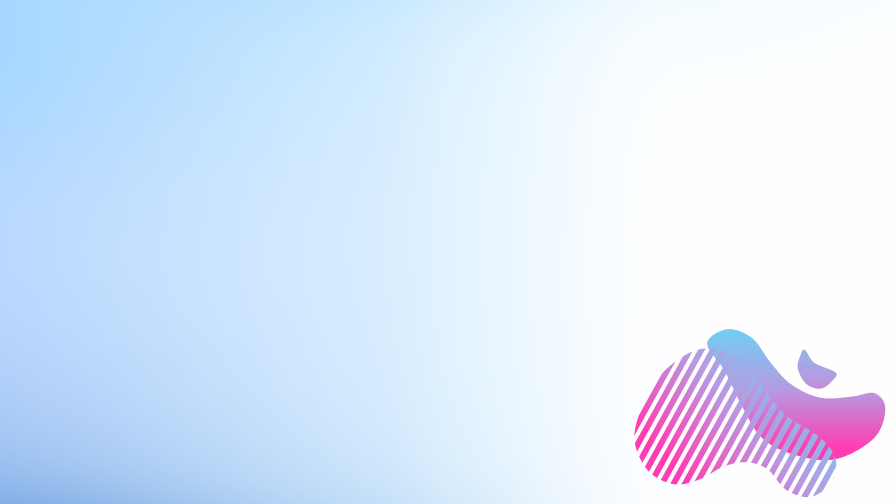
A Shadertoy shader for this background:

```glsl
// Pale blue to white backdrop with three fluid shapes in the lower right corner.
// The sky blends colour stops with edge tints; each shape is a closed
// Catmull-Rom outline turned into a signed distance, one filled with stripes.

// Canvas units: 100 high, y up
const vec2 CANVAS = vec2(177.8, 100.0);
const int STEPS = 5;                 // line pieces per curve span

// Backdrop colours
const vec3 LEFT_LOW  = vec3(0.70, 0.82, 0.98);
const vec3 LEFT_MID  = vec3(0.73, 0.85, 1.00);
const vec3 LEFT_HIGH = vec3(0.65, 0.84, 1.00);
const vec3 CENTRE    = vec3(0.87, 0.945, 1.00);
const vec3 WHITE     = vec3(0.995, 0.998, 1.00);
const vec3 FLOOR_TINT  = vec3(0.09, 0.06, 0.03);
const vec3 CORNER_TINT = vec3(0.10, 0.08, 0.05);
const vec3 TOP_TINT    = vec3(0.06, 0.02, 0.00);

// Shape colours
const vec3 SKY   = vec3(0.45, 0.80, 0.95);
const vec3 LILAC = vec3(0.72, 0.60, 0.88);
const vec3 PINK  = vec3(1.00, 0.24, 0.70);

// Stripes
const vec2 STRIPE_NORMAL = vec2(0.875, -0.484);
const float STRIPE_PERIOD = 2.0;
const float STRIPE_WIDTH = 1.18;

// Outline knots
const vec2 WAVE[15] = vec2[15](
    vec2(140.3, 31.9), vec2(144.4, 34.7), vec2(149.3, 32.9), vec2(152.8, 28.2),
    vec2(156.9, 23.8), vec2(162.7, 21.1), vec2(169.0, 21.3), vec2(173.6, 22.0),
    vec2(175.7, 18.8), vec2(173.4, 13.0), vec2(165.5, 8.8), vec2(156.9, 10.0),
    vec2(150.9, 13.4), vec2(147.0, 19.9), vec2(143.8, 26.4));
const vec2 STRIPED[19] = vec2[19](
    vec2(125.9, 12.5), vec2(127.3, 19.0), vec2(131.0, 25.5), vec2(136.6, 29.9),
    vec2(141.7, 30.8), vec2(147.5, 28.5), vec2(151.4, 23.1), vec2(156.0, 17.6),
    vec2(162.5, 13.4), vec2(165.7, 9.3), vec2(165.3, 4.6), vec2(160.9, 1.4),
    vec2(156.0, 2.8), vec2(152.3, 6.9), vec2(148.1, 8.3), vec2(143.5, 7.4),
    vec2(138.9, 4.9), vec2(133.8, 3.9), vec2(128.7, 6.5));
const vec2 DROP[8] = vec2[8](
    vec2(159.7, 30.6), vec2(161.6, 28.0), vec2(165.7, 26.2), vec2(165.5, 24.8),
    vec2(163.0, 22.9), vec2(160.0, 23.8), vec2(158.3, 26.9), vec2(158.8, 29.4));

vec2 catmullRom(vec2 a, vec2 b, vec2 c, vec2 d, float t) {
    return b + 0.5 * t * (c - a + t * (2.0 * a - 5.0 * b + 4.0 * c - d
             + t * (3.0 * (b - c) + d - a)));
}

// Adds one curve span: shape.x = squared distance, shape.y = inside sign
void addSpan(vec2 p, vec2 a, vec2 b, vec2 c, vec2 d, inout vec2 shape) {
    vec2 from = b;
    for (int k = 1; k <= STEPS; k++) {
        vec2 to = catmullRom(a, b, c, d, float(k) / float(STEPS));
        vec2 edge = to - from, rel = p - from;
        vec2 gap = rel - edge * clamp(dot(rel, edge) / dot(edge, edge), 0.0, 1.0);
        shape.x = min(shape.x, dot(gap, gap));
        bool crosses = (from.y > p.y) != (to.y > p.y);
        if (crosses && rel.x < edge.x * rel.y / edge.y) shape.y = -shape.y;
        from = to;
    }
}

float coverage(vec2 shape, float pixel) {
    return clamp(0.5 - shape.y * sqrt(shape.x) / pixel, 0.0, 1.0);
}

vec3 ramp(float t) {                 // pink, lilac, sky
    vec3 low = mix(PINK, LILAC, clamp(t * 2.0, 0.0, 1.0));
    return mix(low, SKY, clamp(t * 2.0 - 1.0, 0.0, 1.0));
}

vec3 backdrop(vec2 uv) {
    vec3 left = mix(LEFT_LOW, LEFT_MID, smoothstep(0.1, 0.5, uv.y));
    left = mix(left, LEFT_HIGH, smoothstep(0.5, 0.92, uv.y));
    vec3 col = mix(left, CENTRE, clamp(uv.x * 2.0, 0.0, 1.0));
    col = mix(col, WHITE, smoothstep(0.42, 0.76, uv.x));
    float floorGlow = exp(-uv.y * 9.0);
    col -= FLOOR_TINT * floorGlow * (1.0 - smoothstep(0.3, 0.8, uv.x));
    col -= CORNER_TINT * floorGlow * (1.0 - smoothstep(0.0, 0.4, uv.x));
    col -= TOP_TINT * exp((uv.y - 1.0) * 9.0) * smoothstep(1.2, 0.5, uv.x)
         * smoothstep(0.0, 0.4, uv.x);
    return col;
}

void mainImage(out vec4 fragColor, in vec2 fragCoord) {
    vec2 uv = fragCoord / iResolution.xy;
    vec2 p = uv * CANVAS;
    float pixel = CANVAS.y / iResolution.y;
    vec3 col = backdrop(uv);

    if (p.x > 124.0 && p.y < 37.0) {
        vec2 wave = vec2(1e5, 1.0), striped = wave, drop = wave;
        for (int i = 0; i < 15; i++)
            addSpan(p, WAVE[i], WAVE[(i + 1) % 15], WAVE[(i + 2) % 15], WAVE[(i + 3) % 15], wave);
        for (int i = 0; i < 19; i++)
            addSpan(p, STRIPED[i], STRIPED[(i + 1) % 19], STRIPED[(i + 2) % 19], STRIPED[(i + 3) % 19], striped);
        for (int i = 0; i < 8; i++)
            addSpan(p, DROP[i], DROP[(i + 1) % 8], DROP[(i + 2) % 8], DROP[(i + 3) % 8], drop);

        // Solid wave and small drop
        col = mix(col, ramp((p.y - 11.0) / 23.0), coverage(wave, pixel));
        col = mix(col, ramp((p.y - 13.0) / 23.0), coverage(drop, pixel));

        // Striped blob, shaded diagonally
        float across = abs(mod(dot(p, STRIPE_NORMAL), STRIPE_PERIOD) - 0.5 * STRIPE_PERIOD);
        float stripe = clamp(0.5 + (0.5 * STRIPE_WIDTH - across) / pixel, 0.0, 1.0);
        float shade = dot(p - vec2(133.0, 8.6), vec2(0.0225, 0.0203));
        col = mix(col, ramp(shade), stripe * coverage(striped, pixel));
    }
    fragColor = vec4(col, 1.0);
}
```
